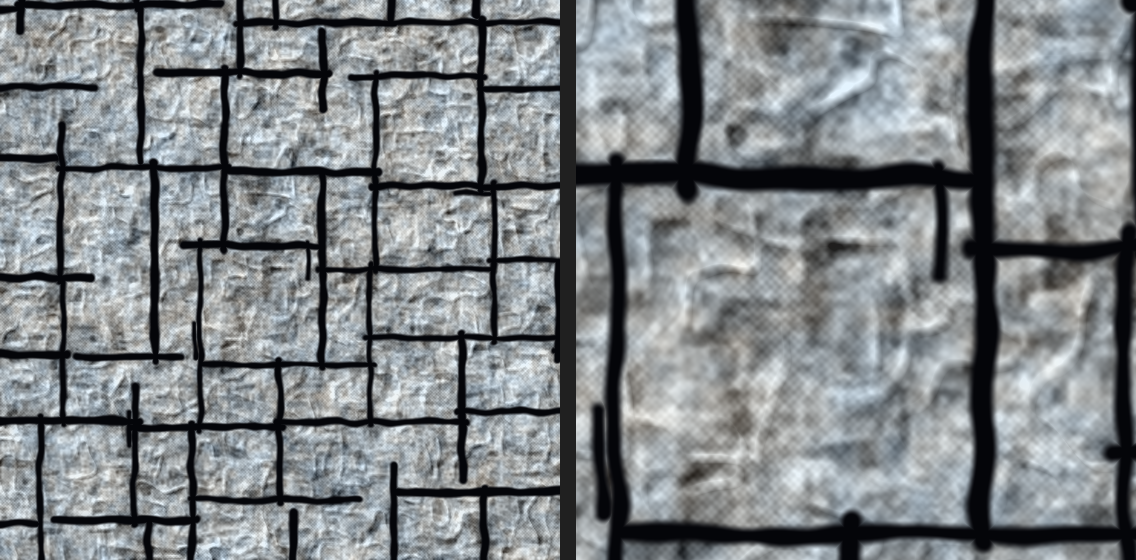
Left, the full canvas; right, a detail of the centre.
Reproduce this pattern procedurally as a WebGL 1 fragment shader.

```glsl
precision highp float;
// Rough grey stone blocks in staggered rows, outlined with uneven black joints.

uniform vec2 u_resolution;

const float BLOCKS = 6.5;           // blocks across the canvas
const float JITTER = 0.62;          // range of joint positions inside a cell
const float JOINT_WIDTH = 0.041;    // half width of a joint, in blocks
const float JOINT_SOFTNESS = 0.019; // half width of its blurred edge, in blocks
const float JOINT_WOBBLE = 0.045;
const float STRAY_CHANCE = 0.16;    // share of cells with an extra short stroke
const float STONE_TONE = 0.685;
const float RELIEF = 0.50;
const float CHROMA = 0.045;
const vec3 STONE_TINT = vec3(0.962, 1.0, 1.02);
const vec3 JOINT_COLOR = vec3(0.015, 0.018, 0.035);

float hash(vec2 p) {
  vec3 q = fract(p.xyx * vec3(0.1031, 0.1030, 0.0973));
  q += dot(q, q.yzx + 33.33);
  return fract((q.x + q.y) * q.z);
}

float noise(vec2 p) {
  vec2 i = floor(p), f = fract(p);
  f = f * f * (3.0 - 2.0 * f);
  return mix(mix(hash(i), hash(i + vec2(1.0, 0.0)), f.x),
             mix(hash(i + vec2(0.0, 1.0)), hash(i + 1.0), f.x), f.y);
}

float fbm(vec2 p) {
  return 0.5 * noise(p) + 0.3 * noise(p * 2.03 + 17.0) + 0.2 * noise(p * 4.1 + 41.0);
}

// Position of the joint within its cell.
float jointOffset(vec2 cell) {
  return 0.5 + JITTER * (hash(cell + 7.0) - 0.5);
}

// Distance to an upright segment at x, from y = lo to y = hi.
float segmentDistance(vec2 p, float x, float lo, float hi) {
  return length(vec2(p.x - x, p.y - clamp(p.y, lo, hi)));
}

// Cells alternate between upright and level joints; each joint runs to its
// neighbours' joints, with ends that overshoot or stop short.
float jointDistance(vec2 p) {
  vec2 base = floor(p);
  float nearest = 1.0;
  for (int y = -1; y <= 1; y++) {
    for (int x = -1; x <= 1; x++) {
      vec2 cell = base + vec2(float(x), float(y));
      bool upright = mod(cell.x + cell.y, 2.0) < 0.5;
      vec2 along = upright ? vec2(0.0, 1.0) : vec2(1.0, 0.0);
      vec2 local = upright ? p - cell : (p - cell).yx;
      float at = jointOffset(cell);
      float lo = jointOffset(cell - along) - 1.0;
      float hi = jointOffset(cell + along) + 1.0;
      lo += 0.8 * pow(hash(cell + 31.0), 7.0) - 0.05;
      hi -= 0.8 * pow(hash(cell + 53.0), 7.0) - 0.05;
      float thinness = 0.016 * (hash(cell + 71.0) - 0.5);
      nearest = min(nearest, segmentDistance(local, at, lo, hi) + thinness);

      // Short stray stroke beside the joint
      if (hash(cell + 97.0) < STRAY_CHANCE) {
        float start = hash(cell + 113.0) * 0.5;
        float side = at + 0.35 * (hash(cell + 131.0) - 0.5);
        nearest = min(nearest, segmentDistance(local, side, start, start + 0.4) + 0.012);
      }
    }
  }
  return nearest;
}

// Chipped surface: soft lumps with thin curling ridges.
float stoneHeight(vec2 p) {
  vec2 bend = vec2(noise(p * 24.0), noise(p * 24.0 + 60.0)) * 0.025;
  float ridge = 1.0 - abs(2.0 * noise((p + bend) * 38.0) - 1.0);
  return 0.55 * ridge * ridge + 0.7 * fbm((p + bend) * 62.0);
}

// Fine carved streaks, level in some patches and upright in others.
float carvedStreaks(vec2 p) {
  float level = noise(p * vec2(32.0, 125.0));
  float upright = noise(p * vec2(125.0, 32.0) + 80.0);
  return mix(level, upright, smoothstep(0.35, 0.65, noise(p * 26.0 + 12.0))) - 0.5;
}

vec3 stoneColor(vec2 p) {
  float relief = stoneHeight(p) - stoneHeight(p + vec2(-0.0045, 0.0055));
  float weave = sin(p.x * 1150.0) * sin(p.y * 1150.0) * noise(p * 20.0 + 5.0);
  float tone = STONE_TONE + RELIEF * relief;
  tone += 0.32 * (fbm(p * 17.0) - 0.5) + 0.25 * carvedStreaks(p);
  tone += 0.20 * (noise(p * 210.0) - 0.5) + 0.045 * weave;
  tone -= 0.22 * smoothstep(0.66, 0.9, noise(p * vec2(42.0, 58.0) + 33.0));
  float warmth = noise(p * 65.0 + 140.0) + noise(p * 14.0 + 190.0) - 1.0;
  return clamp(tone, 0.12, 0.96) * STONE_TINT + CHROMA * warmth * vec3(1.0, 0.0, -1.0);
}

void main() {
  vec2 p = gl_FragCoord.xy / min(u_resolution.x, u_resolution.y);
  vec2 wobble = vec2(noise(p * 30.0), noise(p * 30.0 + 90.0)) - 0.5;
  float d = jointDistance(p * BLOCKS + JOINT_WOBBLE * wobble + 20.0);
  d += 0.014 * (noise(p * 55.0 + 9.0) - 0.5);

  // Patchy grime beside the joints, then the joints themselves
  vec3 color = stoneColor(p);
  color *= 1.0 - 0.35 * exp(-d * 13.0) * noise(p * 18.0 + 70.0);
  float stone = smoothstep(JOINT_WIDTH - JOINT_SOFTNESS, JOINT_WIDTH + JOINT_SOFTNESS, d);
  gl_FragColor = vec4(mix(JOINT_COLOR, color, stone), 1.0);
}
```
